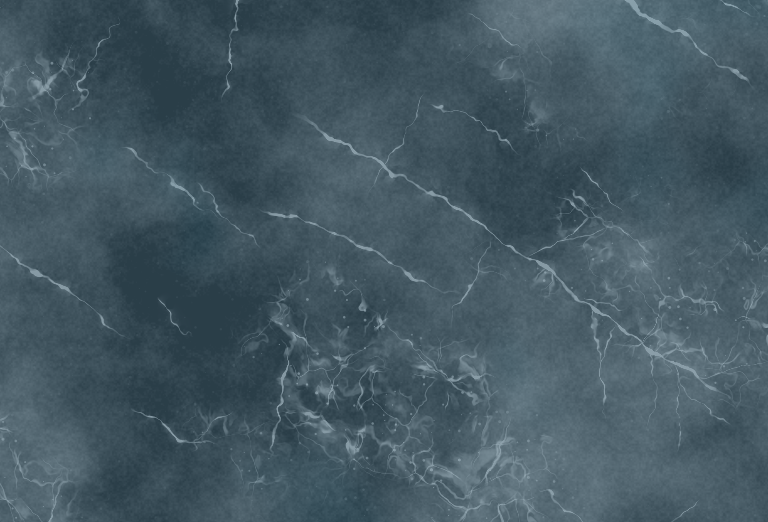
Give the GLSL for this texture, as a Shadertoy shader.

```glsl
// Dark slate marble: cloudy blue-grey stone crossed by pale mineral veins.
// Warped noise makes the clouds, ragged segments the long veins, and
// cellular borders with noise contours the fine lacy web around them.

const vec3 SLATE_TINT = vec3(0.0, 0.077, 0.117);
const float STONE_TONE = 0.25;
const float VEIN_TONE = 0.58;

float hash(vec2 p) {
    vec3 q = fract(p.xyx * 0.1031);
    q += dot(q, q.yzx + 33.33);
    return fract((q.x + q.y) * q.z);
}

vec2 hash2(vec2 p) {
    return vec2(hash(p), hash(p + 57.3));
}

float noise(vec2 p) {
    vec2 i = floor(p), f = fract(p);
    f = f * f * (3.0 - 2.0 * f);
    float low = mix(hash(i), hash(i + vec2(1, 0)), f.x);
    float high = mix(hash(i + vec2(0, 1)), hash(i + vec2(1, 1)), f.x);
    return mix(low, high, f.y);
}

// Layered noise, scaled to 0..1 with a mean of one half
float fbm(vec2 p, int octaves) {
    float sum = 0.0, total = 0.0, amp = 0.5;
    for (int i = 0; i < octaves; i++) {
        sum += amp * noise(p);
        total += amp;
        amp *= 0.5;
        p = mat2(1.6, 1.2, -1.2, 1.6) * p + 17.0;
    }
    return sum / total;
}

vec2 direction(float angle) {
    return vec2(cos(angle), sin(angle));
}

float line(float dist, float halfWidth, float px) {
    return 1.0 - smoothstep(max(halfWidth - px, 0.0), halfWidth + px, dist);
}

// Cellular noise: gap between the nearest two points, zero on cell borders
float cellBorder(vec2 p) {
    vec2 cell = floor(p);
    float first = 8.0, second = 8.0;
    for (int y = -1; y <= 1; y++)
    for (int x = -1; x <= 1; x++) {
        vec2 c = cell + vec2(x, y);
        float d = length(c + hash2(c) - p);
        second = min(second, max(first, d));
        first = min(first, d);
    }
    return second - first;
}

// Small pale flecks, one possible per cell
float flecks(vec2 p, float scale, float px) {
    vec2 cell = floor(p * scale);
    vec2 center = cell + 0.25 + 0.5 * hash2(cell);
    float radius = 0.0028 * hash(cell + 9.0);
    float present = step(0.8, hash(cell + 4.0));
    return present * line(length(p * scale - center) / scale, radius, px);
}

// Tapered, ragged vein from a to b; jag shifts it sideways, fray breaks it
float vein(vec2 p, vec2 a, vec2 b, float width, float seed, float jag, float fray, float px) {
    float len = length(b - a);
    vec2 axis = (b - a) / len, q = p - a;
    float along = dot(q, axis);
    float across = axis.x * q.y - axis.y * q.x + jag;
    across += 0.008 * sin(along * 9.0 + seed) + 0.003 * sin(along * 37.0 + seed * 2.3);
    float ends = smoothstep(0.0, 0.1 * len, along) * (1.0 - smoothstep(0.75 * len, len, along));
    float swell = noise(vec2(along * 30.0, seed * 7.0));
    float core = line(abs(across), width * (0.2 + swell * swell + 0.5 * fray), px);
    float smear = smoothstep(0.4, 0.8, fray) * swell * exp(-abs(across) / (width * 5.0));
    return ends * (core * (0.35 + 0.4 * swell + 0.5 * fray) + 0.5 * smear);
}

void mainImage(out vec4 fragColor, in vec2 fragCoord) {
    vec2 p = fragCoord / iResolution.y;
    float px = 0.65 / iResolution.y;

    // Clouded stone with mottling and fine grain
    vec2 warp = vec2(fbm(p * 8.0, 4), fbm(p * 8.0 + 31.0, 4)) - 0.5;
    vec2 crinkle = vec2(fbm(p * 32.0 + 3.0, 3), fbm(p * 32.0 + 47.0, 3)) - 0.5;
    float clouds = fbm(p * 2.9 + warp * 0.5 + 5.0, 5) - 0.5;
    float mottle = fbm(p * 13.0 + 70.0, 5) - 0.5;
    float grain = noise(p * 150.0) + noise(p * 310.0) - 1.0;
    float tone = STONE_TONE + 0.41 * clouds + 0.11 * mottle + 0.036 * grain;

    // Patches, stretched along the veins, where the web breaks through
    vec2 top = vec2(0.56, 0.80), foot = vec2(1.47, 0.19);
    vec2 slope = normalize(foot - top), side = vec2(-slope.y, slope.x);
    vec2 aligned = vec2(dot(p, slope) * 2.8, dot(p, side) * 4.6);
    float field = fbm(aligned + 12.0, 3);
    field += 0.1 * exp(-abs(dot(p - top, side)) * 16.0) * smoothstep(0.4, 0.7, dot(p - top, slope));
    float patches = smoothstep(0.47, 0.64, field);
    float worn = smoothstep(0.36, 0.62, fbm(p * 21.0, 4));
    float fray = smoothstep(0.25, 0.75, fbm(p * 55.0 + 15.0, 3));

    // Fine web: cracks, curling contours, ragged chalk and flecks
    vec2 bent = p + 0.09 * warp + 0.024 * crinkle;
    float cracks = line(cellBorder(bent * 5.0) / 8.0, 0.0018 * (0.4 + fray), px)
                 + 0.6 * line(cellBorder(bent * 12.0 + 8.0) / 19.0, 0.0012, px);
    float lace = line(abs(fbm(bent * 8.0 + 40.0, 5) - 0.5) / 9.0, 0.0015, px)
               + 0.6 * line(abs(fbm(bent * 17.0 + 24.0, 4) - 0.5) / 18.0, 0.0011, px);
    vec2 streaked = vec2(dot(bent, slope) * 12.0, dot(bent, side) * 24.0);
    float chalk = smoothstep(0.57, 0.72, fbm(streaked + 90.0, 5)) * (0.3 + 0.7 * fray);
    float web = patches * (worn * (0.8 * cracks + 0.6 * lace) + 0.5 * patches * chalk);
    web += (0.12 + 0.6 * patches) * flecks(p, 55.0, px);

    // Long diagonal veins
    float jag = 0.02 * crinkle.x + 0.025 * warp.y;
    float veins = 1.2 * vein(p, top, foot, 0.0027, 1.0, jag, fray, px);
    veins = max(veins, 1.1 * vein(p, vec2(1.17, 1.03), vec2(1.46, 0.81), 0.0030, 2.0, jag, fray, px));
    veins = max(veins, 0.9 * vein(p, vec2(0.49, 0.61), vec2(0.90, 0.42), 0.0026, 3.0, jag, fray, px));
    veins = max(veins, vein(p, vec2(-0.05, 0.54), vec2(0.27, 0.35), 0.0018, 4.0, jag, fray, px));

    // Side branches of the main vein
    for (float i = 0.0; i < 7.0; i++) {
        vec2 r = hash2(vec2(i, 21.0));
        vec2 root = mix(top, foot, 0.35 + 0.6 * r.x);
        float turn = (mod(i, 2.0) * 2.0 - 1.0) * (0.4 + 0.7 * r.y);
        vec2 tip = root + direction(turn - 0.6) * (0.08 + 0.12 * r.y);
        veins = max(veins, 0.8 * vein(p, root, tip, 0.0015, 1.0 + i, jag * 1.4, fray, px));
    }

    // Short scattered veins, most of them falling to the right
    for (float i = 0.0; i < 20.0; i++) {
        vec2 start = hash2(vec2(i, 3.0)) * vec2(1.5, 1.1) - vec2(0.08, 0.0);
        vec2 r = hash2(vec2(i, 11.0));
        float angle = (mod(i, 5.0) < 3.0 ? -0.55 : -1.95) + 0.7 * (r.x - 0.5);
        vec2 end = start + direction(angle) * (0.1 + 0.18 * r.y);
        float strength = 0.6 + 0.4 * r.x;
        veins = max(veins, strength * vein(p, start, end, 0.001 + 0.0013 * r.y, i, jag * 1.6, fray, px));
    }

    // Blend the minerals over the stone, with faint teal stains
    float mineral = clamp(max(veins, web) + 0.3 * min(veins, web), 0.0, 1.0);
    tone = mix(max(tone, 0.165), VEIN_TONE, mineral * 0.85);
    float teal = smoothstep(0.58, 0.75, fbm(p * 3.1 + 60.0, 3));
    vec3 color = tone + SLATE_TINT + teal * vec3(-0.012, 0.008, 0.012);
    fragColor = vec4(color, 1.0);
}
```
